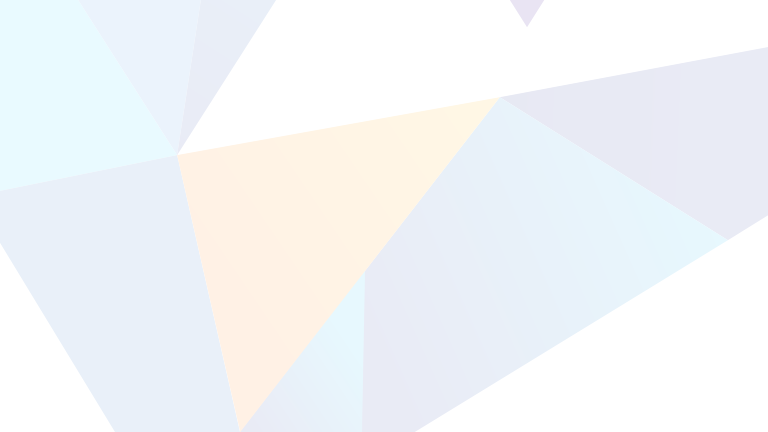
Give the GLSL for this background, as a Shadertoy shader.

```glsl
const vec3 WHITE    = vec3(1.0);
const vec3 CYAN     = vec3(0.906, 0.972, 0.995);
const vec3 ICE      = vec3(0.912, 0.982, 1.0);
const vec3 SKY      = vec3(0.922, 0.953, 0.988);
const vec3 MIST     = vec3(0.912, 0.941, 0.975);
const vec3 LAVENDER = vec3(0.915, 0.922, 0.962);
const vec3 LILAC    = vec3(0.914, 0.895, 0.952);
const vec3 PEACH    = vec3(1.0, 0.944, 0.898);
const vec3 CREAM    = vec3(1.0, 0.967, 0.898);

// Signed distance to the line a-b, positive on its right side
float lineDistance(vec2 p, vec2 a, vec2 b) {
    vec2 along = normalize(b - a);
    return dot(p - a, vec2(along.y, -along.x));
}

// Antialiased coverage of a counter-clockwise triangle
float triangleMask(vec2 p, vec2 a, vec2 b, vec2 c, float pixel) {
    float d = max(lineDistance(p, a, b),
              max(lineDistance(p, b, c), lineDistance(p, c, a)));
    return 1.0 - smoothstep(-0.6 * pixel, 0.6 * pixel, d);
}

// Linear blend of two colours between two points
vec3 gradient(vec2 p, vec2 start, vec2 end, vec3 first, vec3 last) {
    vec2 axis = end - start;
    return mix(first, last, clamp(dot(p - start, axis) / dot(axis, axis), 0.0, 1.0));
}

void mainImage(out vec4 fragColor, in vec2 fragCoord) {
    vec2 p = fragCoord / iResolution.y;
    float pixel = 1.0 / iResolution.y;

    // Shared corners of the facets
    vec2 hub    = vec2(0.410, 0.641);
    vec2 peak   = vec2(1.157, 0.775);
    vec2 foot   = vec2(0.556, 0.0);
    vec2 corner = vec2(1.685, 0.444);
    vec2 notch  = vec2(0.845, 0.375);
    vec2 topA   = vec2(0.135, 1.072);
    vec2 topB   = vec2(0.476, 1.072);
    vec2 topC   = vec2(0.685, 1.072);

    vec3 color = WHITE;

    // Fan at the upper left
    color = mix(color, ICE,
        triangleMask(p, hub, vec2(-0.048, 1.359), vec2(-0.410, 0.475), pixel));
    color = mix(color, SKY, triangleMask(p, hub, topB, topA, pixel));
    color = mix(color, gradient(p, hub, topC, LAVENDER, MIST),
        triangleMask(p, hub, topC, topB, pixel));

    // Lower left facet
    color = mix(color, MIST,
        triangleMask(p, hub, vec2(-0.065, 0.545), vec2(0.728, -0.760), pixel));

    // Right wing
    color = mix(color, gradient(p, peak, vec2(1.75, 0.75), LAVENDER - 0.008, LAVENDER),
        triangleMask(p, peak, corner, vec2(2.676, 1.059), pixel));

    // Broad blue facet and the sliver in front of it
    color = mix(color, gradient(p, vec2(0.88, 0.19), vec2(1.64, 0.53), LAVENDER, CYAN),
        triangleMask(p, peak, vec2(0.188, -0.473), corner, pixel));
    color = mix(color, gradient(p, vec2(0.60, 0.0), vec2(0.84, 0.16), LAVENDER, CYAN),
        triangleMask(p, notch, vec2(0.517, -0.05), vec2(0.837, -0.05), pixel));

    // Warm centre facet
    color = mix(color, gradient(p, vec2(0.48, 0.30), vec2(1.07, 0.70), PEACH, CREAM),
        triangleMask(p, hub, foot, peak, pixel));

    // Small tip at the top edge
    color = mix(color, LILAC,
        triangleMask(p, vec2(1.220, 0.937), vec2(1.299, 1.062), vec2(1.141, 1.062), pixel));

    fragColor = vec4(color, 1.0);
}
```
